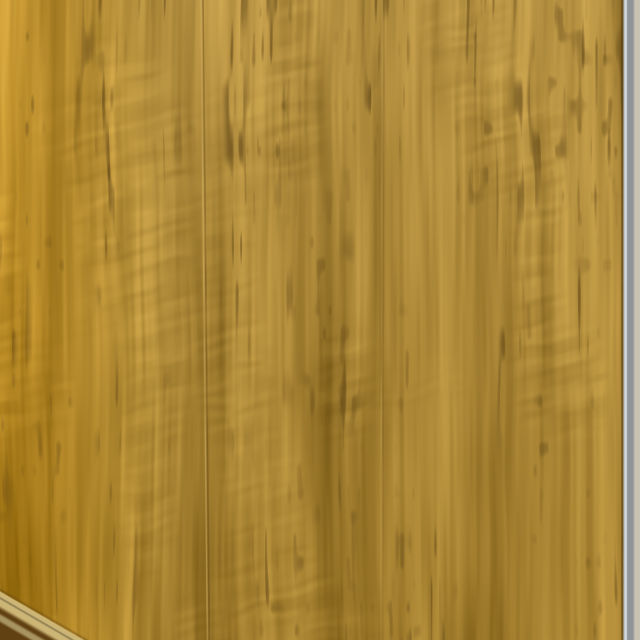
A WebGL 1 fragment shader for this texture:

```glsl
precision highp float;
uniform vec2 u_resolution;

const vec3 WOOD = vec3(0.655, 0.515, 0.205);
const vec3 GRAIN_TINT = vec3(0.100, 0.088, 0.062);
const vec3 FLECK = vec3(0.36, 0.26, 0.08);
const vec3 SEAM_LIGHT = vec3(0.80, 0.67, 0.38);
const vec3 METAL = vec3(0.56, 0.58, 0.60);
const vec3 PLASTER = vec3(0.78, 0.76, 0.70);
const vec3 TRIM_LIGHT = vec3(0.80, 0.71, 0.46);
const vec3 TRIM_DARK = vec3(0.38, 0.25, 0.07);

float hash(vec2 p) {
  vec3 q = fract(vec3(p.xyx) * 0.1031);
  q += dot(q, q.yzx + 33.33);
  return fract((q.x + q.y) * q.z);
}

float noise(vec2 p) {
  vec2 cell = floor(p);
  vec2 f = fract(p);
  f = f * f * (3.0 - 2.0 * f);
  float low = mix(hash(cell), hash(cell + vec2(1.0, 0.0)), f.x);
  float high = mix(hash(cell + vec2(0.0, 1.0)), hash(cell + 1.0), f.x);
  return mix(low, high, f.y);
}

// Soft-edged line of half width w at distance d
float line(float d, float w, float blur) {
  return 1.0 - smoothstep(w - blur, w + blur, abs(d));
}

// Long vertical fibres, from broad bands down to hairlines
float fibres(vec2 p) {
  float sum = 0.0;
  vec2 scale = vec2(9.0, 0.9);
  float weight = 1.25;
  for (int i = 0; i < 5; i++) {
    sum += weight * (noise(p * scale + float(i) * 17.3) - 0.5);
    scale *= vec2(2.15, 1.6);
    weight *= 0.88;
  }
  return sum;
}

// Short thin dark pores, gathered in vertical tracks
float flecks(vec2 p, vec2 scale, float threshold) {
  float tracks = smoothstep(0.45, 0.8, noise(p * vec2(24.0, 2.2) + 51.0));
  return tracks * smoothstep(threshold, 0.98, noise(p * scale + 9.0));
}

// Faint slanted ripples crossing the fibres
float ripples(vec2 p) {
  vec2 q = vec2(p.x, p.y - 0.25 * p.x + 0.012 * noise(p * 22.0));
  float patches = smoothstep(0.45, 0.8, noise(p * vec2(13.0, 5.0) + 80.0));
  return patches * (noise(q * vec2(18.0, 95.0)) - 0.5);
}

vec3 wood(vec2 p) {
  vec2 q = p;
  q.x += 0.010 * (noise(p * vec2(5.0, 2.5)) - 0.5);
  q.x += 0.004 * (noise(p * vec2(14.0, 7.0) + 30.0) - 0.5);

  float tone = fibres(q) + 0.75 * ripples(p);
  tone += 0.45 * (noise(p * vec2(16.0, 8.0) + 63.0) - 0.5);
  vec3 color = WOOD + GRAIN_TINT * tone;

  // Room light: paler at the top, warmer at the left, darker below
  color += vec3(0.050, 0.052, 0.060) * (p.y - 0.45);
  color += vec3(0.045, 0.008, -0.070) * (1.0 - smoothstep(0.0, 0.3, p.x));
  color -= vec3(0.060, 0.055, 0.035) * smoothstep(0.955, 0.973, p.x);

  float pores = flecks(q, vec2(150.0, 13.0), 0.68);
  pores += 0.6 * flecks(q + 3.7, vec2(110.0, 28.0), 0.72);
  return mix(color, FLECK, clamp(0.6 * pores, 0.0, 0.7));
}

// Panel joint: a pale hairline with a dark one beside it
vec3 addSeam(vec3 color, vec2 p, float x, float lean, float strength) {
  float d = p.x - x - lean * (1.0 - p.y);
  float wear = strength * (0.45 + 0.55 * noise(vec2(x * 90.0, p.y * 16.0)));
  color = mix(color, FLECK, 0.55 * wear * line(d - 0.0032, 0.0012, 0.0012));
  return mix(color, SEAM_LIGHT, 0.8 * wear * line(d, 0.0011, 0.0013));
}

// Slanted skirting in the lower left corner
vec3 addSkirting(vec3 color, vec2 p) {
  float d = (0.076 - 0.58 * p.x - p.y) * 0.865;
  vec3 trim = mix(TRIM_LIGHT, TRIM_DARK, smoothstep(0.018, 0.026, d));
  trim = mix(trim, TRIM_LIGHT * 0.82, line(d - 0.036, 0.005, 0.003));
  trim = mix(trim, TRIM_LIGHT * 0.72, line(d - 0.009, 0.0015, 0.0015));
  color = mix(color, TRIM_DARK, 0.35 * line(d + 0.002, 0.002, 0.002));
  return mix(color, trim, smoothstep(-0.0015, 0.0015, d));
}

// Metal edge strip and pale wall along the right side
vec3 addEdgeStrip(vec3 color, float x) {
  vec3 strip = mix(METAL, PLASTER, smoothstep(0.988, 0.993, x));
  strip = mix(strip, vec3(0.82, 0.84, 0.85), line(x - 0.9775, 0.0022, 0.0015));
  color = mix(color, FLECK * 0.8, 0.7 * line(x - 0.972, 0.0012, 0.0012));
  return mix(color, strip, smoothstep(0.9725, 0.9755, x));
}

void main() {
  vec2 p = gl_FragCoord.xy / u_resolution;
  vec3 color = wood(p);
  color = addSeam(color, p, 0.314, 0.010, 0.9);
  color = addSeam(color, p, 0.597, -0.002, 0.45);
  color = addSkirting(color, p);
  color = addEdgeStrip(color, p.x);
  gl_FragColor = vec4(clamp(color, 0.0, 1.0), 1.0);
}
```
